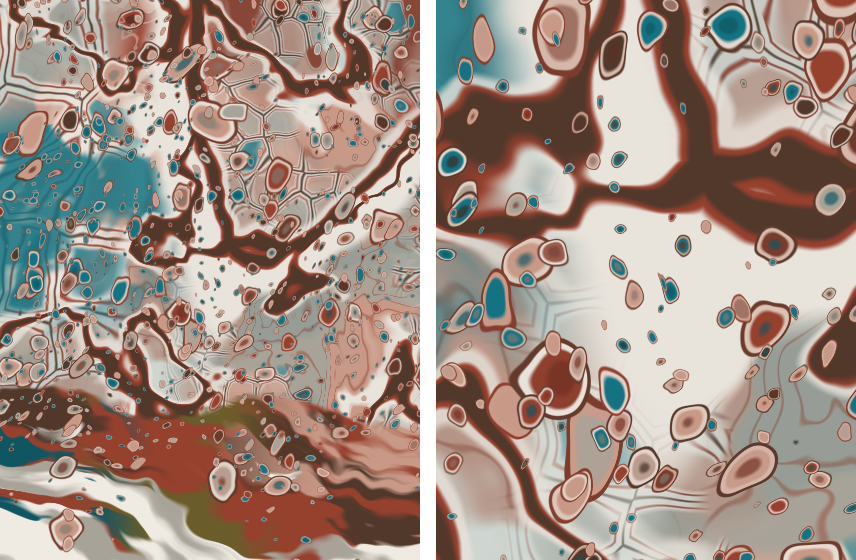
Left: the whole. Right: its middle third, enlarged.
A Shadertoy shader for this texture:

```glsl
const vec3 MILK = vec3(.91, .89, .86), BLUSH = vec3(.79, .60, .53);
const vec3 STONE = vec3(.66, .64, .60), RUST = vec3(.59, .25, .18);
const vec3 UMBER = vec3(.32, .22, .17), OLIVE = vec3(.42, .36, .17);
const vec3 TEAL = vec3(.08, .45, .51);
const float SWIRL = .24, WOBBLE = .07, VEIN_WIDTH = .017, STREAK_SLOPE = .32;
const vec2 POOL_CENTRE = vec2(.11, .62), POOL_SIZE = vec2(.25, .19);

vec2 hash2(vec2 p) {
  vec3 q = fract(p.xyx * vec3(.1031, .1030, .0973));
  q += dot(q, q.yzx + 33.33);
  return fract((q.xx + q.yz) * q.zy);
}

float noise(vec2 p) {
  vec2 i = floor(p), f = fract(p);
  f *= f * (3. - 2. * f);
  return mix(mix(hash2(i).x, hash2(i + vec2(1, 0)).x, f.x),
             mix(hash2(i + vec2(0, 1)).x, hash2(i + 1.).x, f.x), f.y);
}

mat2 turn(float a) { return mat2(cos(a), sin(a), -sin(a), cos(a)); }

float fbm(vec2 p) {
  float sum = 0., amp = .533;
  for (int i = 0; i < 4; i++, amp *= .5) {
    sum += amp * noise(p);
    p = turn(.6) * p * 2.03 + 11.7;
  }
  return sum;
}

vec2 drift(vec2 p) { return vec2(fbm(p), fbm(p + 37.2)) - .5; }

float inside(float d, float soft) { return 1. - smoothstep(-soft, soft, d); }

// Share of teal, highest in the pools at the left
float tealShare(vec2 p) {
  return mix(.07, .5, inside(length((p - POOL_CENTRE) / POOL_SIZE) - 1., .3));
}

vec3 pigment(float h, float teal) {
  vec3 c = mix(BLUSH, STONE, smoothstep(.3, .55, h));
  c = mix(c, RUST, smoothstep(.62, .7, h));
  c = mix(c, UMBER, smoothstep(.84, .9, h));
  return mix(c, TEAL, step(fract(h * 57.3), teal));
}

// Signed distance to the U-shaped river
float river(vec2 p) {
  float x = p.x - .44, k = x < 0. ? 42. : 2.6;
  return (p.y - .55 - k * x * x) / length(vec2(1, 2. * k * x));
}

// Marbled paint with laminated contours
vec3 marble(vec2 p) {
  float t = fbm(p * vec2(6, 4.5) + 3.);
  vec3 c = mix(STONE, BLUSH, smoothstep(.33, .42, t));
  c = mix(c, MILK, smoothstep(.47, .52, t));
  c = mix(c, BLUSH, smoothstep(.58, .64, t));
  c = mix(c, RUST, smoothstep(.67, .71, t));
  float layer = abs(fract(t * 13.) - .5);
  return mix(c, mix(RUST, MILK, step(.5, t)), .45 * smoothstep(.38, .49, layer));
}

// Packed cells with pale walls
vec3 foam(vec2 p, float scale, float px) {
  vec2 base = floor(p * scale), nearest = base;
  float f1 = 9., f2 = 9.;
  for (int k = 0; k < 9; k++) {
    vec2 id = base + vec2(k % 3, k / 3) - 1.;
    float d = length(id + .1 + .8 * hash2(id + scale) - p * scale);
    f2 = min(f2, max(f1, d));
    if (d < f1) { f1 = d; nearest = id; }
  }
  float gap = .5 * (f2 - f1), soft = px * scale;
  vec3 fill = pigment(hash2(nearest + 5.3).x * .66, tealShare(p));
  fill = mix(fill, MILK, .3 * noise(p * 22.));
  vec3 cell = mix(MILK, RUST, inside(abs(gap - .09) - .012, soft));
  cell = mix(cell, fill, smoothstep(.1, .17, gap));
  return mix(UMBER, cell, smoothstep(0., .015 + soft, gap));
}

// Scattered oval cells: dark rim, pale ring, pigment, core
vec3 addCells(vec3 col, vec2 p, float scale, float density, float extraTeal, float px) {
  for (int k = 0; k < 9; k++) {
    vec2 id = floor(p * scale) + vec2(k % 3, k / 3) - 1.;
    vec2 a = hash2(id + scale), b = hash2(id + scale + 91.7);
    vec2 c = (id + .25 + .5 * a) / scale;
    float crowd = smoothstep(.2, .6, noise(c * 6.) + .25 * c.x);
    crowd *= mix(.22, 1., smoothstep(.18, .23, c.y + .15 * c.x));
    if (b.x > density * crowd) continue;
    float r = mix(.15, .46, b.y * b.y) / scale;
    float lean = mix(1.2, .3, smoothstep(.2, .4, c.y)) + a.y - .5;
    vec2 e = turn(lean) * (p - c) * vec2(1. + .7 * a.x, 1);
    float d = length(e) - r * (.83 + .35 * noise(e / r * 1.2 + id));
    vec3 fill = pigment(fract(a.x * 7.3 + a.y), tealShare(c) + extraTeal);
    vec3 core = mix(fill * .65, pigment(a.y, .25), .5);
    col = mix(col, mix(RUST, UMBER, a.y), inside(d, px));
    col = mix(col, mix(MILK, BLUSH, a.x), inside(d + .13 * r, px));
    col = mix(col, fill, inside(d + .32 * r, px + .04 * r));
    col = mix(col, core, inside(d + .66 * r, px + .08 * r) * step(.4, a.y));
  }
  return col;
}

// Streaked earth strip above the white foot
vec3 addGround(vec3 col, vec2 q, vec2 w) {
  vec2 s = turn(STREAK_SLOPE) * w * vec2(5, 19);
  float t = fbm(s), green = inside(abs(q.x - .32) - .14, .06);
  vec3 earth = mix(UMBER, RUST, smoothstep(.38, .48, t));
  earth = mix(earth, OLIVE, green * smoothstep(.4, .5, fbm(s + 17.)));
  earth = mix(earth, TEAL * .75, inside(q.x - .22, .06) * smoothstep(.58, .64, t));
  earth = mix(earth, BLUSH, smoothstep(.3, .6, q.x) * smoothstep(.5, .6, fbm(s + 5.)));
  vec3 foot = mix(MILK * 1.03, STONE, smoothstep(.52, .66, fbm(s * .8 + 29.)));
  foot = mix(foot, earth, smoothstep(.62, .66, fbm(s * .6 + 53.)));
  col = mix(col, earth, inside(q.y - .34 + .04 * q.x + .1 * t, .008));
  return mix(col, foot, inside(q.y - .31 + .17 * q.x + .22 * t, .006));
}

void mainImage(out vec4 fragColor, in vec2 fragCoord) {
  float px = 1. / iResolution.y;
  vec2 p = fragCoord * px, q = p + WOBBLE * drift(p * 6.), w = p + SWIRL * drift(p * 4.);
  // Rust wedge and right edge
  float rust = min(abs(q.x - .46) - .6 * (q.y - .79), max(.715 - q.x, .68 - q.y));
  vec3 glaze = mix(RUST, BLUSH, .6 * smoothstep(.5, .7, fbm(w * 12.)));
  vec3 col = mix(marble(w), glaze, inside(rust, .012));
  // Packed cells and teal pools
  float right = smoothstep(.48, .53, fbm(q * 5. + 41.)) * smoothstep(.28, .36, q.x);
  col = mix(col, foam(q, 19., px), .85 * right);
  col = mix(col, foam(q, 7., px), .85 * inside(q.x - .23, .03));
  float pool = tealShare(q) * smoothstep(.45, .58, fbm(w * vec2(6, 9) + 8.));
  col = mix(col, TEAL, min(1., pool * 1.7));
  // White river and dark veins
  float bank = river(q), width = VEIN_WIDTH * (.4 + 1.5 * noise(q * 9.));
  float vein = min(abs(fbm(w * 4. + 20.) - .5), abs(bank) * 2.2);
  col = mix(col, MILK, inside(abs(bank + .035) - .028, .012));
  col = mix(col, MILK, .8 * inside(vein - width * 2.6, .012));
  col = mix(col, RUST, inside(vein - width * 1.25, .005));
  col = mix(col, UMBER, inside(vein - width * .8, .005));
  col = addGround(col, q, w);
  // Cells from large to small
  for (int i = 0; i < 4; i++) {
    float n = float(i);
    col = addCells(col, q, 11. * pow(1.78, n), .55 - .03 * n * n, .04 * n * n, px);
  }
  fragColor = vec4(min(col, 1.), 1);
}
```
